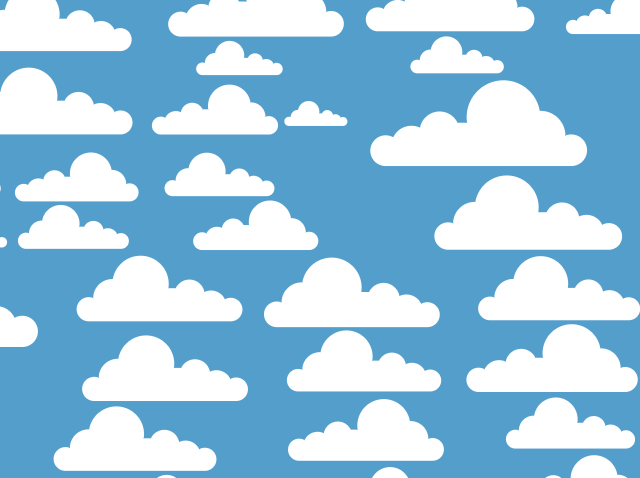
Give the GLSL for this pattern, as a WebGL 1 fragment shader.

```glsl
precision highp float;
// Flat white cumulus clouds of many sizes scattered over a plain blue sky.
// The sky is split at random into unequal cells; each cell holds one cloud,
// a union of circles on a flat base, fitted, shifted and mirrored at random.

uniform vec2 u_resolution;

float hash(float id, float salt) {
  return fract(sin(id * 12.9898 + salt * 78.233) * 43758.5);
}

float circle(vec2 p, vec2 center, float radius) {
  return length(p - center) - radius;
}

float box(vec2 p, vec2 low, vec2 high) {
  vec2 d = abs(p - 0.5 * (low + high)) - 0.5 * (high - low);
  return length(max(d, 0.0)) + min(max(d.x, d.y), 0.0);
}

// Signed distance to a cloud of width 1 and height 0.396, lower left at 0
float cloud(vec2 p) {
  // Flat body
  float d = box(p, vec2(0.071, 0.0), vec2(0.928, 0.1));
  d = min(d, box(p, vec2(0.32, 0.0), vec2(0.79, 0.2)));
  // Small lobes climbing from the left
  d = min(d, circle(p, vec2(0.071, 0.071), 0.071));
  d = min(d, circle(p, vec2(0.19, 0.093), 0.093));
  d = min(d, circle(p, vec2(0.32, 0.16), 0.092));
  // Main dome, shoulder and right end
  d = min(d, circle(p, vec2(0.615, 0.226), 0.17));
  d = min(d, circle(p, vec2(0.786, 0.14), 0.115));
  return min(d, circle(p, vec2(0.928, 0.073), 0.073));
}

void main() {
  vec2 p = gl_FragCoord.xy / u_resolution.y;
  float pixel = 1.0 / u_resolution.y;

  // Descend through random splits to the cell that contains this point
  vec2 corner = vec2(-0.4, -0.08);
  vec2 cell = vec2(2.93, 1.16);
  float id = 1.0;
  for (int level = 0; level < 6; level++) {
    vec2 axis = cell.x > 2.6 * cell.y ? vec2(1.0, 0.0) : vec2(0.0, 1.0);
    float cut = mix(0.33, 0.67, hash(id, 1.0));
    float side = step(cut, dot((p - corner) / cell, axis));
    corner += axis * cell * cut * side;
    cell *= mix(vec2(1.0), vec2(mix(cut, 1.0 - cut, side)), axis);
    id = 2.0 * id + side;
  }

  // Fit one cloud into the cell, leaving a little room around it
  float width = min(0.91 * min(cell.x, cell.y / 0.396), 0.46);
  vec2 slack = cell - width * vec2(1.0, 0.396);
  vec2 shift = slack * mix(vec2(0.15), vec2(0.85), vec2(hash(id, 2.0), hash(id, 3.0)));
  vec2 q = (p - corner - shift) / width;
  if (hash(id, 4.0) < 0.5) q.x = 1.0 - q.x;

  float cover = clamp(0.5 - cloud(q) * width / pixel, 0.0, 1.0);
  vec3 sky = vec3(0.33, 0.62, 0.80);
  gl_FragColor = vec4(mix(sky, vec3(1.0), cover), 1.0);
}
```
